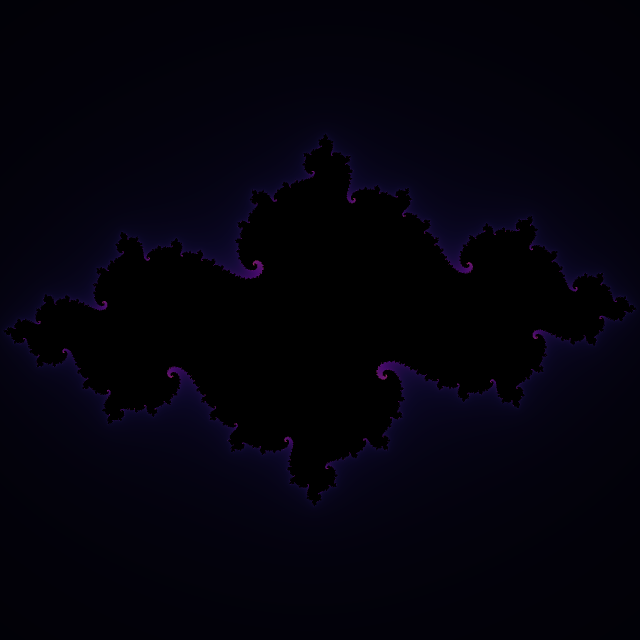
This background is drawn by a three.js fragment shader. Its source:

```glsl
// A filled Julia set in black with a dim violet halo and glowing spirals.
// Each sample iterates z*z + c; the smooth escape count picks a colour
// from a dark heat ramp, and four samples per cell soften the edges.
varying vec2 vUv;

const int MAX_STEPS = 128;

// Black through indigo, violet and magenta to warm yellow.
vec3 heatRamp(float t) {
  vec3 color = mix(vec3(0.001, 0.0, 0.012), vec3(0.041, 0.028, 0.143), clamp(t / 0.06, 0.0, 1.0));
  color = mix(color, vec3(0.087, 0.045, 0.225), clamp((t - 0.06) / 0.04, 0.0, 1.0));
  color = mix(color, vec3(0.258, 0.039, 0.406), clamp((t - 0.1) / 0.1, 0.0, 1.0));
  color = mix(color, vec3(0.416, 0.09, 0.433), clamp((t - 0.2) / 0.1, 0.0, 1.0));
  color = mix(color, vec3(0.578, 0.148, 0.404), clamp((t - 0.3) / 0.1, 0.0, 1.0));
  color = mix(color, vec3(0.736, 0.216, 0.33), clamp((t - 0.4) / 0.1, 0.0, 1.0));
  color = mix(color, vec3(0.93, 0.41, 0.145), clamp((t - 0.5) / 0.2, 0.0, 1.0));
  return mix(color, vec3(0.988, 0.998, 0.645), clamp((t - 0.7) / 0.3, 0.0, 1.0));
}

// Colour of one point of the complex plane; points that stay are black.
vec3 juliaColor(vec2 z) {
  for (int i = 0; i < MAX_STEPS; i++) {
    float radiusSq = dot(z, z);
    if (radiusSq > 256.0) {
      float escape = float(i) + 1.0 - log2(0.5 * log2(radiusSq));
      return heatRamp(max(escape, 0.0) / float(MAX_STEPS));
    }
    z = vec2(z.x * z.x - z.y * z.y, 2.0 * z.x * z.y) + vec2(-0.72, -0.1);
  }
  return vec3(0.0);
}

void main() {
  vec2 cell = fwidth(vUv);
  vec3 color = vec3(0.0);

  // Two by two supersampling; the canvas spans three units.
  for (int y = 0; y < 2; y++) {
    for (int x = 0; x < 2; x++) {
      vec2 offset = (vec2(float(x), float(y)) - 0.5) * 0.5 * cell;
      color += 0.25 * juliaColor((vUv + offset - 0.5) * 3.0);
    }
  }
  gl_FragColor = vec4(color, 1.0);
}
```
